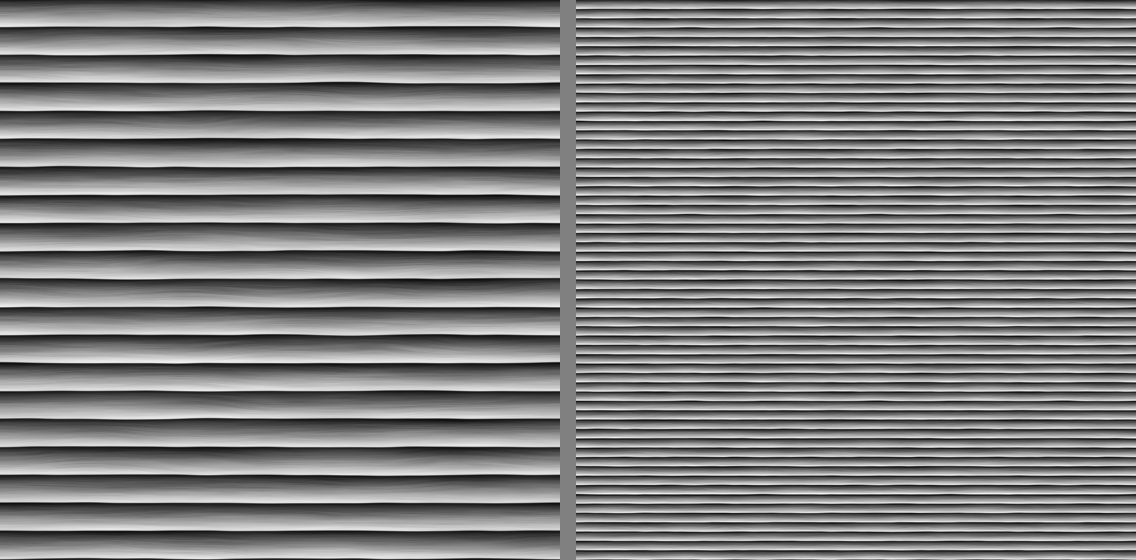
Left: one tile. Right: repeated 3 by 3.
Reproduce this texture map procedurally as a Shadertoy shader.

```glsl
// Twenty overlapping horizontal boards, shaded from dark under each lip to pale
// at the lower edge. Wavy lips and stretched, warped grain come from value noise
// that wraps across the width; board seeds wrap over the height.

float hash(ivec3 cell) {
    uvec3 q = uvec3(cell) * uvec3(1597u, 7919u, 3571u);
    uint h = (q.x ^ (q.y << 7) ^ (q.z << 15)) + q.x * 31u + q.y + q.z;
    h = (h ^ (h >> 16)) * 73244475u;
    h = (h ^ (h >> 15)) * 73244475u;
    h ^= h >> 16;
    return float(h & 65535u) / 65535.0;
}

// Signed value noise, periodic along x
float noise(vec2 p, int period, int seed) {
    ivec2 cell = ivec2(floor(p));
    vec2 f = fract(p);
    f = f * f * (3.0 - 2.0 * f);
    int left = cell.x % period;
    int right = (left + 1) % period;
    float low = mix(hash(ivec3(left, cell.y, seed)),
                    hash(ivec3(right, cell.y, seed)), f.x);
    float high = mix(hash(ivec3(left, cell.y + 1, seed)),
                     hash(ivec3(right, cell.y + 1, seed)), f.x);
    return 2.0 * mix(low, high, f.y) - 1.0;
}

int wrapIndex(float index) {
    return int(mod(index, 20.0));
}

// Uneven lower lip, in board heights
float lipOffset(float x, int seed) {
    return 0.032 * noise(vec2(x * 8.0, 0.5), 8, seed + 100)
         + 0.014 * noise(vec2(x * 19.0, 0.5), 19, seed + 150);
}

float boardShade(float x, float y, float index) {
    int seed = wrapIndex(index);
    float depth = index + 1.0 - y + 4.0;  // kept positive for the noise lattice
    float t = clamp(depth - 4.0, 0.0, 1.0);

    // Grain lines bend with a broad warp
    float warp = noise(vec2(x * 6.0, depth * 1.6), 6, seed + 200);
    float bent = depth + 0.16 * warp;
    float grain = 0.030 * noise(vec2(x * 7.0, bent * 11.0), 7, seed + 250)
                + 0.026 * noise(vec2(x * 15.0, bent * 23.0), 15, seed + 300)
                + 0.016 * noise(vec2(x * 34.0, bent * 39.0), 34, seed + 350);
    float blotch = 0.045 * noise(vec2(x * 5.0, depth * 2.0), 5, seed + 400);

    return 0.09 + 0.83 * t + blotch + grain * (0.45 + 0.55 * sin(3.1416 * t));
}

void mainImage(out vec4 fragColor, in vec2 fragCoord) {
    vec2 uv = fragCoord / iResolution.xy;
    float y = uv.y * 20.0 - 0.04;
    float pixel = 20.0 / iResolution.y;

    // Signed height above the nearest lip
    float lip = floor(y + 0.5);
    float height = y - lip - lipOffset(uv.x, wrapIndex(lip));

    // Board below the lip, with a tight contact shadow
    float below = boardShade(uv.x, y, lip - 1.0);
    below *= 1.0 - 0.9 * exp(min(height, 0.0) / 0.035);

    // Board above, slightly rounded off at its lip
    float above = boardShade(uv.x, y, lip);
    above *= 1.0 - 0.12 * exp(-max(height, 0.0) / 0.02);

    float shade = mix(below, above, smoothstep(-pixel, pixel, height));
    fragColor = vec4(vec3(clamp(shade, 0.0, 1.0)), 1.0);
}
```
